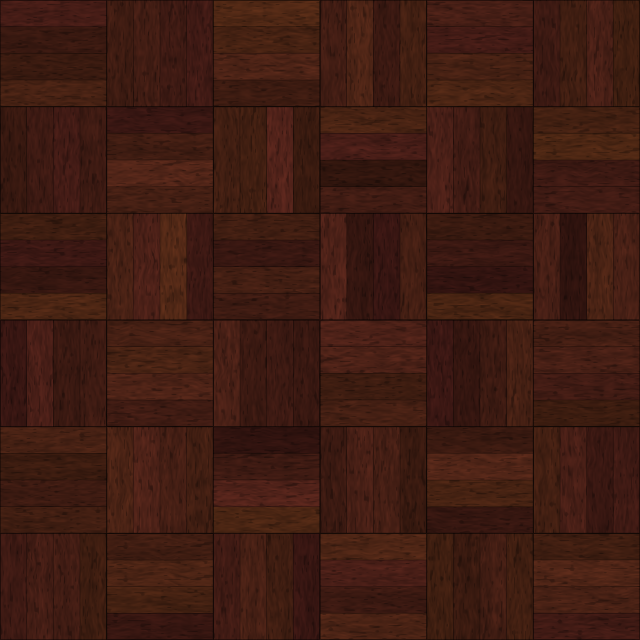
Write a WebGL 2 fragment shader that draws this texture.

```glsl
#version 300 es
precision highp float;

uniform vec2 u_resolution;
out vec4 fragColor;

#define BLOCKS 6.0
#define PLANKS 4.0
#define BLOCK_SEAM 0.006
#define PLANK_SEAM 0.004
#define BLOCK_SEAM_DARK 0.55
#define PLANK_SEAM_DARK 0.32
#define GRAIN_SCALE vec2(9.0, 44.0)
#define GRAIN_AMOUNT 0.42
#define DARK_WOOD vec3(0.175, 0.072, 0.052)
#define LIGHT_WOOD vec3(0.335, 0.160, 0.096)
#define WINE_TINT vec3(1.0, 0.88, 1.12)
#define AMBER_TINT vec3(1.0, 1.08, 0.88)

float hash(vec2 p) {
    return fract(sin(dot(p, vec2(127.1, 311.7))) * 43758.5453);
}

float noise(vec2 p) {
    vec2 i = floor(p);
    vec2 f = fract(p);
    f = f * f * (3.0 - 2.0 * f);
    return mix(mix(hash(i), hash(i + vec2(1.0, 0.0)), f.x),
               mix(hash(i + vec2(0.0, 1.0)), hash(i + vec2(1.0, 1.0)), f.x), f.y);
}

// Smooth line coverage at a given distance from its centre
float seam(float dist, float halfWidth, float pixel) {
    return 1.0 - smoothstep(halfWidth - 0.5 * pixel, halfWidth + 0.5 * pixel, dist);
}

// Short fibres: x runs along the plank, y across it
float woodGrain(vec2 p, vec2 seed) {
    p.y += 0.035 * (noise(p * vec2(7.0, 5.0) + seed) - 0.5);
    vec2 q = p * GRAIN_SCALE + seed;
    float fibres = noise(q) - 0.5;
    float fine = noise(q * vec2(2.3, 1.7) + 31.0) - 0.5;
    float bands = noise(p * vec2(1.5, 14.0) + seed) - 0.5;
    return 0.55 * fibres + 0.5 * fine + 0.3 * bands;
}

void main() {
    vec2 uv = gl_FragCoord.xy / u_resolution;
    float pixel = BLOCKS / min(u_resolution.x, u_resolution.y);

    // Alternate the plank direction like a checkerboard
    vec2 block = floor(uv * BLOCKS);
    vec2 local = fract(uv * BLOCKS);
    bool horizontal = mod(block.x + block.y, 2.0) > 0.5;
    vec2 wood = horizontal ? local : local.yx;

    // Each plank has its own tone and hue
    float plank = floor(wood.y * PLANKS);
    vec2 id = block * vec2(1.0, 7.0) + vec2(plank * 13.0, plank * 3.0);
    float tone = mix(hash(id + 4.7), hash(id + 19.3), 0.3);
    vec3 color = mix(DARK_WOOD, LIGHT_WOOD, tone);
    color *= mix(WINE_TINT, AMBER_TINT, hash(id + 53.1));

    // Grain and dark pores
    vec2 seed = 40.0 * vec2(hash(id + 2.1), hash(id + 8.6));
    color *= 1.0 + GRAIN_AMOUNT * woodGrain(wood, seed);
    float pores = smoothstep(0.72, 0.95, noise(wood * vec2(16.0, 58.0) + seed.yx));
    color *= 1.0 - 0.25 * pores;

    // Seams between planks and around blocks
    float plankEdge = abs(wood.y * PLANKS - floor(wood.y * PLANKS + 0.5)) / PLANKS;
    vec2 border = min(local, 1.0 - local);
    float blockEdge = min(border.x, border.y);
    color *= 1.0 - PLANK_SEAM_DARK * seam(plankEdge, PLANK_SEAM, pixel);
    color *= 1.0 - BLOCK_SEAM_DARK * seam(blockEdge, BLOCK_SEAM, pixel);

    fragColor = vec4(color, 1.0);
}
```
